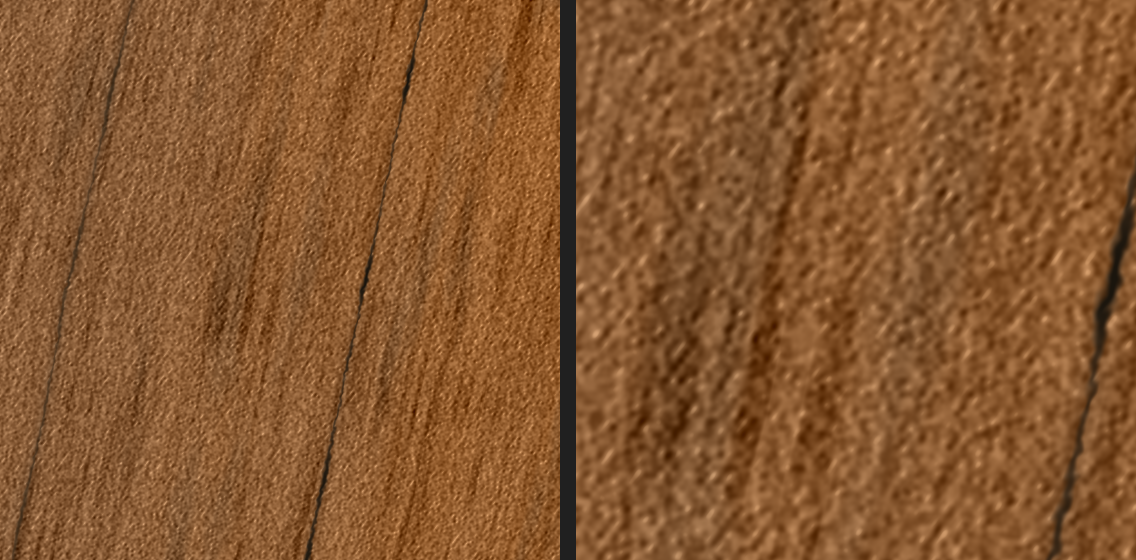
Left, the full canvas; right, a detail of the centre.
Reproduce this texture procedurally as a WebGL 1 fragment shader.

```glsl
precision highp float;
// Weathered brown wood: fine slanted grain, gritty surface and two long dark cracks.
uniform vec2 u_resolution;

float hash(vec2 p) {
  vec3 q = fract(vec3(p.xyx) * vec3(0.1031, 0.1030, 0.0973));
  q += dot(q, q.yzx + 33.33);
  return fract((q.x + q.y) * q.z);
}

float noise(vec2 p) {
  vec2 cell = floor(p), f = fract(p);
  f = f * f * (3.0 - 2.0 * f);
  return mix(mix(hash(cell), hash(cell + vec2(1, 0)), f.x),
             mix(hash(cell + vec2(0, 1)), hash(cell + vec2(1, 1)), f.x), f.y);
}

float fbm(vec2 p) {
  float sum = 0.0, weight = 0.5;
  for (int i = 0; i < 4; i++) {
    sum += weight * noise(p);
    p = p * 2.03 + 17.3;
    weight *= 0.5;
  }
  return sum / 0.9375;
}

// Dark split along the grain that swells, pinches and fades.
float crack(float offset, float along, float width) {
  float swell = smoothstep(0.1, 0.9, noise(vec2(along * 14.0, width * 900.0)));
  float w = width * (0.3 + swell);
  return (0.45 + 0.55 * swell) * (1.0 - smoothstep(w * 0.1, w + 0.0022, abs(offset)));
}

void main() {
  vec2 uv = gl_FragCoord.xy / u_resolution;

  // Grain space: x runs across the fibres, y along them.
  float wobble = 0.010 * (noise(uv * vec2(3.0, 4.0) + 5.0) - 0.5)
               + 0.003 * (noise(uv * vec2(9.0, 21.0)) - 0.5);
  vec2 grain = vec2(uv.x - 0.212 * uv.y + wobble + 1.0, uv.y + 2.0);

  // Base tone: dull brown on the left, warmer towards the right.
  float bands = fbm(grain * vec2(9.0, 1.3));
  float warmth = smoothstep(0.1, 1.1, uv.x + 0.6 * (bands - 0.5));
  vec3 color = mix(vec3(0.535, 0.360, 0.215), vec3(0.588, 0.360, 0.162), warmth);

  // Faint greyish stains stretched along the grain.
  float stain = smoothstep(0.50, 0.80, fbm(grain * vec2(16.0, 3.2) + 40.0));
  color = mix(color, vec3(0.39, 0.28, 0.18), 0.40 * stain);

  // Dense fibres, and thin dark pores that come and go between them.
  float fibres = 0.8 * noise(grain * vec2(60.0, 2.4)) + noise(grain * vec2(125.0, 4.0)) - 0.9;
  float pores = smoothstep(0.55, 0.92, noise(grain * vec2(110.0, 7.0) + 9.0));
  pores *= 0.2 + 1.1 * noise(grain * vec2(12.0, 5.0) + 70.0);
  float shade = 0.15 * fibres - 0.27 * pores + 0.03;
  shade += 0.08 * (fbm(uv * 5.0 + 30.0) - 0.5);

  // Embossed grit, slanted more than the grain, lit from one side.
  vec2 slant = mat2(0.80, 0.60, -0.60, 0.80) * uv + 2.0;
  vec2 grit = slant * vec2(245.0, 160.0);
  float relief = noise(grit) - noise(grit + vec2(1.1, 0.3));
  float speckle = noise(uv * 250.0 + 50.0) + 0.6 * noise(uv * 160.0) - 0.8;
  shade += 0.33 * relief + 0.31 * speckle;
  float glint = smoothstep(0.40, 0.85, relief);

  // Light and shadow shift all channels alike, so highlights look pale.
  color += shade * vec3(0.47, 0.44, 0.40) + glint * vec3(0.08, 0.075, 0.065);

  // Two cracks with soft shadows, broken up by the grit; the left one is shallower.
  float ragged = 0.0035 * (noise(uv * 120.0) - 0.5) + 0.0015 * relief;
  float left = grain.x - 1.022 + ragged;
  float right = grain.x - 1.544 + ragged;
  float shadow = 0.24 * exp(-abs(left) * 120.0) + 0.18 * exp(-abs(right) * 150.0);
  color *= 1.0 - shadow;
  color = mix(color, vec3(0.20, 0.145, 0.08), 0.70 * crack(left, uv.y, 0.0030));
  color = mix(color, vec3(0.10, 0.08, 0.05), crack(right, uv.y, 0.0042));

  gl_FragColor = vec4(clamp(color, 0.0, 1.0), 1.0);
}
```
